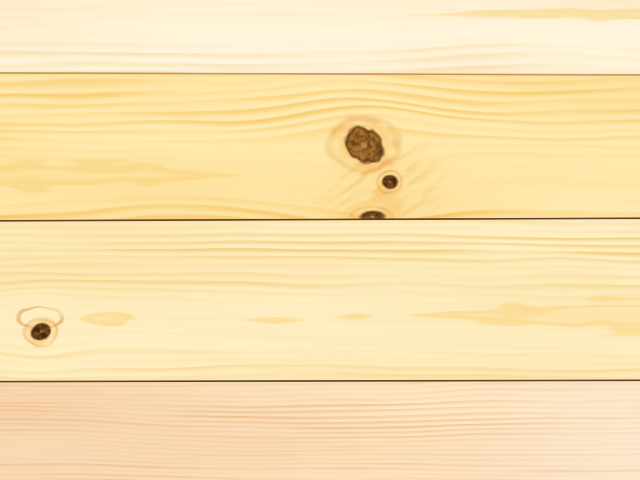
Reproduce this texture procedurally as a WebGL 2 fragment shader.

```glsl
#version 300 es
precision highp float;
uniform vec2 u_resolution;
out vec4 outColor;

const vec3 DARK = vec3(0.27, 0.15, 0.07);
const vec3 KNOT_BROWN = vec3(0.67, 0.46, 0.19);
const vec3 RESIN = vec3(0.97, 0.76, 0.42);
const vec3 FLAME = vec3(0.98, 0.82, 0.47);

// Knots: centre, radii. Flames: tip x, axis y, end x, half height.
const int KNOTS = 4;
const vec4 knots[KNOTS] = vec4[](
  vec4(0.759, 0.698, 0.044, 0.033), vec4(0.812, 0.621, 0.016, 0.014),
  vec4(0.776, 0.548, 0.026, 0.012), vec4(0.085, 0.309, 0.021, 0.017));
const float tilts[KNOTS] = float[](-0.65, 0.2, 0.0, 0.4);
const int FLAMES = 6;
const vec4 flames[FLAMES] = vec4[](
  vec4(0.52, 0.635, -0.35, 0.032), vec4(0.16, 0.337, 0.29, 0.018),
  vec4(0.50, 0.333, 0.645, 0.009), vec4(0.69, 0.341, 0.785, 0.008),
  vec4(0.83, 0.343, 1.90, 0.036), vec4(0.83, 0.970, 1.75, 0.014));

float hash(vec2 p) {
  p = fract(p * vec2(0.1031, 0.1137));
  p += dot(p, p.yx + 33.33);
  return fract((p.x + p.y) * p.x * 7.31);
}

float noise(vec2 p) {
  vec2 i = floor(p), f = fract(p);
  f = f * f * (3.0 - 2.0 * f);
  return mix(mix(hash(i), hash(i + vec2(1, 0)), f.x),
             mix(hash(i + vec2(0, 1)), hash(i + 1.0), f.x), f.y);
}

vec2 rotate(vec2 p, float a) {
  return vec2(cos(a) * p.x + sin(a) * p.y, cos(a) * p.y - sin(a) * p.x);
}

// Height of each seam, with its slight slope
vec3 seamHeights(float x) {
  return vec3(0.205, 0.540, 0.848) + vec3(0.002, 0.004, -0.003) * x;
}

int plankIndex(vec2 p) {
  return int(dot(step(seamHeights(p.x), vec3(p.y)), vec3(1)));
}

// Pushes the grain apart around the knots of one plank
float bentHeight(vec2 p, int plank) {
  float y = p.y;
  for (int i = 0; i < KNOTS; i++) {
    if (plankIndex(knots[i].xy + vec2(0, 0.004)) != plank) continue;
    vec2 d = p - knots[i].xy, q = d / (knots[i].z * vec2(4.0, 2.8));
    y -= 0.65 * d.y * exp(-dot(q, q));
  }
  return y;
}

// Growth lines: slow rise, sharp fall, broken and uneven in strength
float growthLines(vec2 p, float frequency, float seed) {
  float t = p.y * frequency + 2.2 * noise(vec2(p.x * 1.7 + seed, p.y * 9.0))
          + 0.5 * noise(vec2(p.x * 6.0, p.y * 40.0 + seed));
  float f = fract(t);
  float line = smoothstep(0.15, 0.78, f) * (1.0 - smoothstep(0.78, 1.0, f));
  float strength = 0.2 + 0.8 * hash(vec2(floor(t) + 60.0, seed));
  float broken = smoothstep(0.1, 0.8, noise(vec2(p.x * 4.0 + seed, t * 0.8)));
  return line * strength * (0.3 + 0.8 * broken);
}

float flamePatch(vec2 p, vec4 flame) {
  float u = clamp((p.x - flame.x) / (flame.z - flame.x), 0.0, 1.0);
  float ragged = 0.5 + 0.8 * noise(vec2(p.x * 16.0, p.y * 90.0));
  float d = abs(p.y - flame.y) - flame.w * sin(3.14159 * u) * ragged;
  float hollow = mix(0.3, 1.0, smoothstep(-0.024, -0.010, d));
  return hollow * (1.0 - smoothstep(-0.005, 0.002, d)) * smoothstep(0.0, 0.04, u);
}

// Soft tint with torn streaks inside an ellipse, and its rim
float resinCloud(vec2 p, vec4 ellipse) {
  vec2 q = (p - ellipse.xy) / ellipse.zw;
  float streaks = noise(rotate(p, 0.6) * vec2(25.0, 110.0));
  return exp(-dot(q, q)) * (0.2 + 0.8 * smoothstep(0.3, 0.8, streaks));
}

float ellipseRim(vec2 p, vec4 ellipse) {
  float d = length((p - ellipse.xy) / ellipse.zw) + 0.2 * (noise(p * 50.0) - 0.5);
  return (1.0 - smoothstep(0.03, 0.16, abs(d - 1.0))) * (0.3 + 0.7 * noise(p * 40.0));
}

vec3 addKnot(vec3 wood, vec2 p, vec4 knot, float tilt, float pixel) {
  vec2 q = rotate(p - knot.xy, tilt) / knot.zw;
  float d = length(q) + 0.18 * (noise(p * 90.0) - 0.5);
  float soft = 0.06 + pixel / knot.w;
  float halo = (1.0 - smoothstep(1.0, 2.1, d)) * (0.15 + 0.6 * noise(p * 60.0));
  wood = mix(wood, RESIN, halo);
  wood = mix(wood, vec3(0.85, 0.58, 0.28), 0.4 * ellipseRim(p, vec4(knot.xy, knot.zw * 1.65)));
  float small = 1.0 - smoothstep(0.022, 0.04, knot.z);
  float mottle = noise(p * 190.0) * 0.6 + 0.4 * noise(p * 90.0);
  vec3 core = mix(KNOT_BROWN, DARK, clamp(mottle - 0.2 + 0.45 * small, 0.0, 1.0));
  core = mix(core, DARK, 0.5 * smoothstep(0.75, 0.95, d));
  core = mix(core, vec3(0.82, 0.65, 0.45), 0.5 * (1.0 - smoothstep(0.05, 0.2, d)));
  return mix(wood, core, 1.0 - smoothstep(1.0 - soft, 1.0 + soft, d));
}

// Base wood, growth lines and fine fibres of one plank
vec3 plankWood(vec2 p, int plank) {
  const vec3 bases[4] = vec3[](vec3(0.995, 0.90, 0.76), vec3(1.0, 0.935, 0.76),
                               vec3(1.0, 0.91, 0.67), vec3(1.0, 0.955, 0.85));
  const vec3 lines[4] = vec3[](vec3(0.93, 0.72, 0.50), vec3(0.95, 0.79, 0.45),
                               vec3(0.96, 0.73, 0.30), vec3(0.97, 0.82, 0.56));
  const vec4 frequencies = vec4(95, 60, 46, 50), clearAxes = vec4(-1, 0.32, 0.63, 0.96);
  float seed = float(plank) * 13.7 + 5.0;
  vec2 bent = vec2(p.x, bentHeight(p, plank));
  float clear = mix(0.15, 1.0, smoothstep(0.03, 0.10, abs(p.y - clearAxes[plank])));
  float grain = growthLines(bent, frequencies[plank], seed) * clear;
  float fibre = noise(vec2(p.x * 7.0 + seed, bent.y * 260.0));
  float cloud = noise(vec2(p.x * 2.0 + seed, bent.y * 14.0));
  vec3 wood = mix(bases[plank], lines[plank], 0.72 * grain + 0.14 * fibre * cloud);
  wood = mix(wood, lines[plank], 0.24 * (cloud - 0.4));
  if (plank == 0) {
    wood = mix(wood, vec3(0.95, 0.78, 0.62), 0.45 * smoothstep(0.9, 0.0, p.x + p.y));
    wood = mix(wood, vec3(0.98, 0.91, 0.84), 0.5 * smoothstep(0.7, 1.3, p.x - p.y));
  }
  return wood;
}

void main() {
  float pixel = 1.0 / u_resolution.y;
  vec2 p = gl_FragCoord.xy * pixel;
  int plank = plankIndex(p);
  vec3 color = plankWood(p, plank);
  for (int i = 0; i < FLAMES; i++) color = mix(color, FLAME, 0.5 * flamePatch(p, flames[i]));
  if (plank == 2) color = mix(color, RESIN, 0.75 * resinCloud(p, vec4(0.80, 0.61, 0.10, 0.09)));
  color = mix(color, vec3(0.87, 0.62, 0.35), 0.7 * ellipseRim(p, vec4(0.083, 0.338, 0.046, 0.022)));
  for (int i = 0; i < KNOTS; i++)
    if (plankIndex(knots[i].xy + vec2(0, 0.004)) == plank)
      color = addKnot(color, p, knots[i], tilts[i], pixel);

  // Seams with a soft bevel; the top one is paler
  vec3 gaps = abs(p.y - seamHeights(p.x));
  vec3 cores = 1.0 - smoothstep(vec3(0.0004), vec3(0.0008 + pixel), gaps);
  vec3 bevels = 0.25 * exp(-gaps / 0.004);
  color = mix(color, RESIN * 0.9, max(bevels.x, max(bevels.y, bevels.z)));
  color = mix(color, DARK, 0.85 * max(cores.x, cores.y));
  color = mix(color, vec3(0.72, 0.51, 0.27), 0.75 * cores.z);
  outColor = vec4(color, 1.0);
}
```
